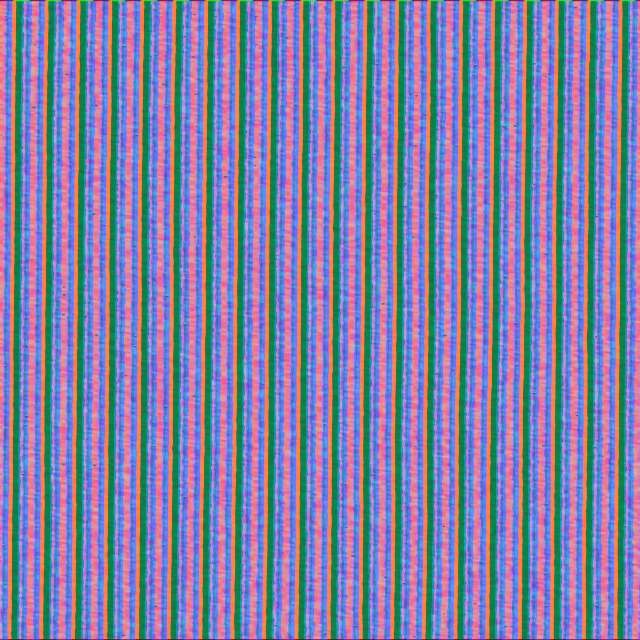
This texture map is drawn by a Shadertoy shader. Its source:

```glsl
// Normal-map style corrugated sheet: twenty leaning vertical ribs with fine ripples and pits.

const float REPEATS = 20.07;
const float LEAN = 0.0078;
const float OFFSET = 0.0143;
const int BANDS = 13;

const vec3 PERIWINKLE = vec3(0.44, 0.47, 0.97);
const vec3 STEEL = vec3(0.18, 0.53, 0.75);
const vec3 GREEN = vec3(0.03, 0.51, 0.31);
const vec3 PINK = vec3(0.93, 0.50, 0.53);
const vec3 LILAC = vec3(0.79, 0.50, 0.83);
const vec3 ORANGE = vec3(1.00, 0.51, 0.24);
const vec3 SEAM = vec3(0.60, 0.56, 0.50);

// Left edge of each band as a fraction of one repeat
const float EDGES[BANDS] = float[BANDS](
    0.045, 0.163, 0.172, 0.345, 0.405, 0.475, 0.505,
    0.565, 0.65, 0.785, 0.86, 0.89, 0.945);
const vec3 COLOURS[BANDS] = vec3[BANDS](
    ORANGE, SEAM, GREEN, STEEL, LILAC, PERIWINKLE, STEEL,
    PERIWINKLE, PINK, LILAC, PERIWINKLE, STEEL, PERIWINKLE);

float hash(vec2 p) {
    vec3 q = fract(p.xyx * vec3(0.1031, 0.1030, 0.0973));
    q += dot(q, q.yzx + 33.33);
    return fract((q.x + q.y) * q.z);
}

float valueNoise(vec2 p) {
    vec2 cell = floor(p);
    vec2 f = fract(p);
    f = f * f * (3.0 - 2.0 * f);
    float low = mix(hash(cell), hash(cell + vec2(1, 0)), f.x);
    float high = mix(hash(cell + vec2(0, 1)), hash(cell + vec2(1, 1)), f.x);
    return mix(low, high, f.y);
}

// Colour across one repeat; only the inner bands have ragged edges
vec3 ribColour(float t, float id, float y, float soft) {
    vec3 colour = PERIWINKLE;
    for (int i = 0; i < BANDS; i++) {
        float ragged = i > 3 ? 0.045 : 0.012;
        float row = id * 17.0 + float(i) * 3.0 + 40.0;
        float edge = EDGES[i] + ragged * (valueNoise(vec2(row, y * 190.0)) - 0.5);
        colour = mix(colour, COLOURS[i], smoothstep(edge - soft, edge + soft, t));
    }
    return colour;
}

// Short, slightly slanted horizontal ripples, centred on zero
float ripples(vec2 uv) {
    vec2 slanted = uv + vec2(0.0, 0.12 * uv.x);
    float fine = valueNoise(slanted * vec2(120.0, 300.0) + 11.0);
    float medium = valueNoise(slanted * vec2(80.0, 190.0) + 71.0);
    return 0.7 * fine + 0.3 * medium - 0.5;
}

// Scattered pits: x is coverage, y is the signed height within the pit
vec2 pits(vec2 uv, float cells, float chance) {
    vec2 cell = floor(uv * cells);
    vec2 centre = 0.3 + 0.4 * vec2(hash(cell + 205.0), hash(cell + 419.0));
    float size = mix(0.5, 1.0, hash(cell + 333.0));
    vec2 local = (fract(uv * cells) - centre) / (size * vec2(0.28, 0.24));
    float present = step(hash(cell + 137.0), chance);
    return vec2(present * (1.0 - smoothstep(0.3, 1.1, length(local))), local.y);
}

// Broken coloured line along the top and bottom borders
vec3 addTrim(vec3 colour, vec2 uv, float t, float pixel) {
    float dash = smoothstep(0.05, 0.10, t) - smoothstep(0.55, 0.60, t);
    vec3 topColour = mix(vec3(0.50, 0.05, 0.30), vec3(0.25, 0.90, 0.15), dash);
    vec3 bottomColour = mix(vec3(0.50, 0.12, 0.50), vec3(0.40, 0.05, 0.15), dash);
    float top = smoothstep(0.998 - pixel * 0.5, 0.998 + pixel * 0.5, uv.y);
    float bottom = 1.0 - smoothstep(0.0015 - pixel * 0.5, 0.0015 + pixel * 0.5, uv.y);
    colour = mix(colour, topColour, top * 0.85);
    return mix(colour, bottomColour, bottom * 0.85);
}

void mainImage(out vec4 fragColor, in vec2 fragCoord) {
    vec2 uv = fragCoord / iResolution.xy;
    vec2 pixel = 1.0 / iResolution.xy;

    // Leaning repeats with a very slight wander
    float wander = 0.035 * (valueNoise(uv * vec2(12.0, 6.0) + 3.0) - 0.5)
                 + 0.02 * (valueNoise(uv * vec2(25.0, 90.0) + 29.0) - 0.5);
    float phase = (uv.x - LEAN * uv.y - OFFSET) * REPEATS + 0.1025 + wander;
    float id = floor(phase);
    float t = fract(phase);
    float soft = max(0.014, 0.5 * REPEATS * pixel.x);
    vec3 colour = ribColour(t, id, uv.y, soft);

    // Ripples are strong on the inner bands, faint on orange and green
    float rough = smoothstep(0.33, 0.42, t) + 1.0 - smoothstep(0.0, 0.05, t);
    float strength = mix(0.35, 1.0, rough);
    colour += ripples(uv) * strength * vec3(-0.10, 0.36, 0.08);

    // Pits catch cyan above and purple below
    vec2 pit = pits(uv, 64.0, 0.05);
    vec3 pitColour = mix(vec3(0.36, 0.18, 0.62), vec3(0.30, 0.80, 0.72),
                         smoothstep(-0.3, 0.3, pit.y));
    colour = mix(colour, pitColour, pit.x * rough * 0.75);

    colour = addTrim(colour, uv, t, pixel.y);
    fragColor = vec4(clamp(colour, 0.0, 1.0), 1.0);
}
```
